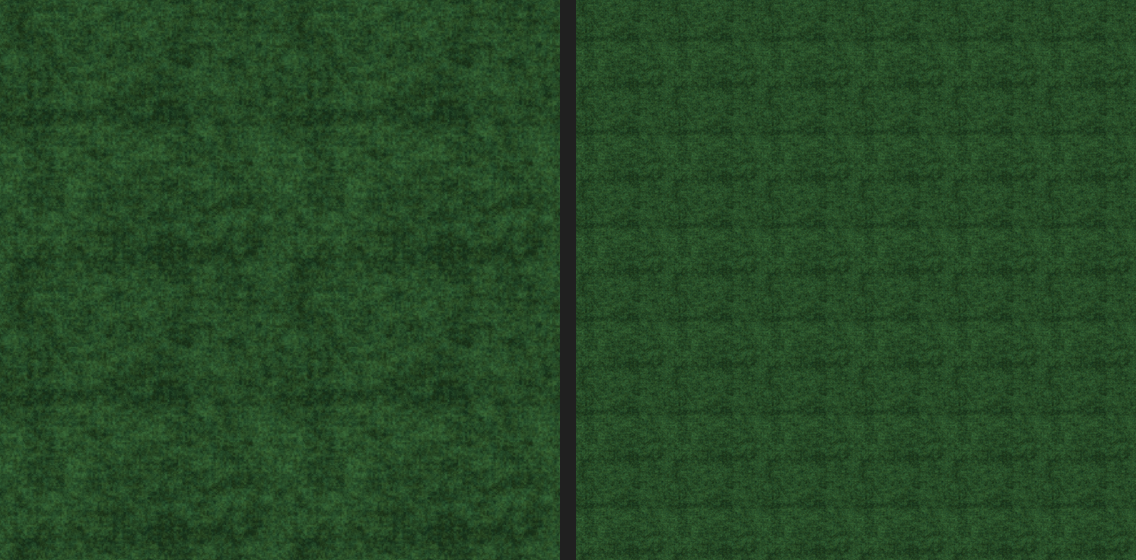
Left: one tile. Right: repeated 3 by 3.
Write a Shadertoy shader that draws this texture.

```glsl
// Worn green felt: a mottled cloth tile repeated TILES times each way.
// Each tile holds a 2 x 2 group of patches sharing folds and broad shading,
// with wrapped noise layers on top for blotches, threads and fine grain.

#define TILES 2.0          // tiles across and down the canvas
#define PATCHES 2.0        // similar patches across and down one tile
#define FELT_COLOR vec3(0.150, 0.290, 0.150)
#define TONE_STEP vec3(0.024, 0.042, 0.023)
#define CONTRAST 1.08
#define FOLD_DEPTH 1.25
#define CREASE_DEPTH 0.7
#define THREAD_DEPTH 0.42
#define GRAIN_DEPTH 1.1
#define TINT_DEPTH 0.013

// Integer hash of a lattice cell, from -1 to 1
float hash(vec2 cell, float seed) {
    uvec3 k = uvec3(cell, seed) * uvec3(1597u, 3812u, 7919u);
    uint h = (k.x + 17u) * 40503u ^ (k.y + 59u) * 30011u ^ (k.z + 3u) * 60493u;
    h = (h ^ (h >> 15)) * 739397u;
    h = (h ^ (h >> 13)) * 277803u;
    h ^= h >> 16;
    return float(h & 65535u) / 32767.5 - 1.0;
}

// Value noise that wraps after one unit, with whole cells per unit
float noise(vec2 p, vec2 cells, float seed) {
    vec2 x = p * cells, i = floor(x), f = fract(x);
    f = f * f * (3.0 - 2.0 * f);
    vec2 a = mod(i, cells), b = mod(i + 1.0, cells);
    return mix(mix(hash(a, seed), hash(vec2(b.x, a.y), seed), f.x),
               mix(hash(vec2(a.x, b.y), seed), hash(b, seed), f.x), f.y);
}

// Shadow that starts softly at s = 0 and fades out before s = 1
float foldShadow(float s) {
    s = fract(s);
    return smoothstep(0.0, 0.05, s) * exp(-5.5 * s);
}

// Slanted fine ridges around one spot of each patch
float crease(vec2 patchPos, float wobble) {
    vec2 d = fract(patchPos - vec2(0.27, 0.30) + 0.5) - 0.5;
    float along = (d.x + d.y) * 0.707;
    float across = (d.y - d.x) * 0.707;
    float reach = exp(-along * along / 0.012 - across * across / 0.004);
    return reach * sin(across * 85.0 + wobble * 1.5);
}

// Broad shading common to all patches, strength varying within the tile
float patchShade(vec2 tilePos) {
    vec2 p = tilePos * PATCHES;
    float wobble = noise(p, vec2(11.0), 1.0);
    float wear = 0.8 + 0.5 * noise(tilePos, vec2(5.0, 6.0), 2.0);
    float folds = foldShadow(p.y - 0.08 + 0.02 * wobble)
                + 0.75 * foldShadow(0.39 - p.x + 0.03 * wobble);
    float shade = FOLD_DEPTH * (0.25 - folds * wear);
    shade += 0.4 * noise(p, vec2(6.0, 9.0), 3.0);
    return shade + CREASE_DEPTH * crease(p, wobble);
}

// Blotches, each layer finer than the one before
float mottle(vec2 tilePos) {
    float sum = 0.0;
    vec2 cells = vec2(14.0, 18.0);
    for (int i = 0; i < 3; i++) {
        float weight = i == 0 ? 0.5 : 0.8;
        sum += weight * noise(tilePos, cells, 10.0 + float(i));
        cells *= 2.0;
    }
    return sum;
}

// Faint upright and level threads plus short fibre grain
float fibres(vec2 tilePos) {
    float threads = noise(tilePos, vec2(120.0, 12.0), 20.0)
                  + noise(tilePos, vec2(14.0, 110.0), 21.0);
    float grain = noise(tilePos, vec2(128.0, 132.0), 22.0)
                + 0.75 * noise(tilePos, vec2(216.0, 220.0), 23.0);
    return THREAD_DEPTH * threads + GRAIN_DEPTH * grain;
}

void mainImage(out vec4 fragColor, in vec2 fragCoord) {
    vec2 tilePos = fragCoord / iResolution.xy * TILES;

    // Tone in steps around the mean felt colour
    float tone = patchShade(tilePos) + mottle(tilePos) + fibres(tilePos);
    tone = clamp(tone * CONTRAST, -2.4, 2.8);
    vec3 color = FELT_COLOR + TONE_STEP * tone;

    // Fibres lean slightly to yellow or to teal
    float tint = noise(tilePos, vec2(96.0), 30.0);
    color += TINT_DEPTH * tint * vec3(1.0, 0.0, -1.0);

    fragColor = vec4(color, 1.0);
}
```
